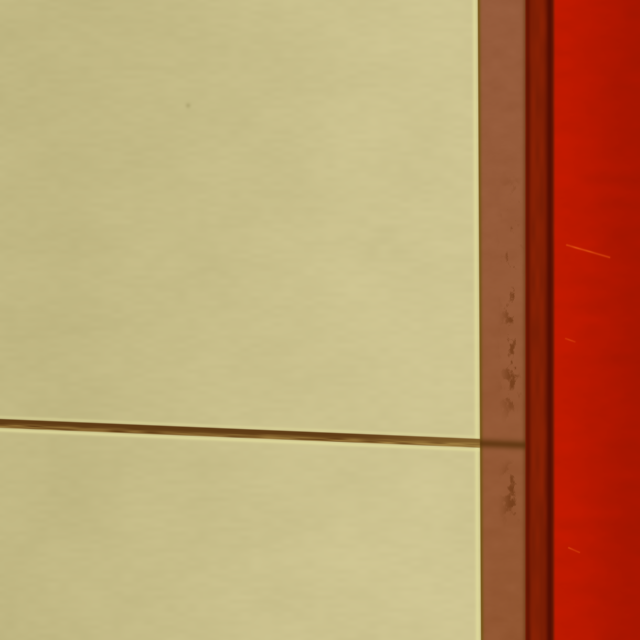
Reproduce this texture procedurally as a Shadertoy shader.

```glsl
// Cream wall panels with a sloping seam, beside a brown trim and a glossy red panel.
const vec3 CREAM_LEFT  = vec3(0.755, 0.718, 0.510);
const vec3 CREAM_RIGHT = vec3(0.808, 0.770, 0.568);
const vec3 CREAM_GLOW  = vec3(0.880, 0.860, 0.610);
const vec3 TRIM_TOP    = vec3(0.590, 0.360, 0.235);
const vec3 TRIM_BOTTOM = vec3(0.575, 0.340, 0.195);
const vec3 TRIM_STAIN  = vec3(0.430, 0.220, 0.080);
const vec3 EDGE_OLIVE  = vec3(0.430, 0.330, 0.060);
const vec3 SEAM_DARK   = vec3(0.340, 0.190, 0.040);
const vec3 SEAM_LIGHT  = vec3(0.600, 0.460, 0.210);
const vec3 GROOVE      = vec3(0.510, 0.125, 0.015);
const vec3 GROOVE_DARK = vec3(0.310, 0.045, 0.005);
const vec3 RED_NEAR    = vec3(0.750, 0.098, 0.000);
const vec3 RED_FAR     = vec3(0.655, 0.082, 0.000);
const vec3 SCRATCH     = vec3(0.860, 0.300, 0.060);

const float TRIM_RIGHT = 0.821;   // trim meets groove
const float RED_LEFT   = 0.866;   // groove meets red panel
const float SEAM_START = 0.3385;  // seam height at the left side
const float SEAM_SLOPE = -0.0415;
const float SEAM_HALF  = 0.0068;

float hash(vec2 p) {
    p = fract(p * vec2(0.1031, 0.1137));
    p += dot(p, p.yx + 33.33);
    return fract((p.x + p.y) * p.x * 7.31);
}

float noise(vec2 p) {
    vec2 cell = floor(p), f = fract(p);
    f = f * f * (3.0 - 2.0 * f);
    return mix(mix(hash(cell), hash(cell + vec2(1, 0)), f.x),
               mix(hash(cell + vec2(0, 1)), hash(cell + vec2(1, 1)), f.x), f.y);
}

float fbm(vec2 p) {
    float sum = 0.0, gain = 0.5;
    for (int i = 0; i < 4; i++) {
        sum += gain * noise(p);
        p = p * 2.03 + 17.1;
        gain *= 0.5;
    }
    return sum;
}

// Soft ridge: 1 at d = 0, fading over the given width
float ridge(float d, float width) { return exp(-d * d / (width * width)); }

float segmentDistance(vec2 p, vec2 a, vec2 b) {
    vec2 ab = b - a;
    return length(p - a - ab * clamp(dot(p - a, ab) / dot(ab, ab), 0.0, 1.0));
}

vec3 creamPanel(vec2 uv, float edge) {
    vec3 col = mix(CREAM_LEFT, CREAM_RIGHT, smoothstep(0.0, 0.72, uv.x - 0.12 * (uv.y - 0.5)));
    col += 0.030 * (fbm(uv * vec2(9.0, 16.0)) - 0.47);
    col += 0.014 * (noise(uv * vec2(60.0, 150.0)) - 0.5);
    float smudge = ridge(length((uv - vec2(0.60, 0.615)) * vec2(1.0, 2.2)), 0.06);
    col -= 0.035 * smudge * noise(uv * vec2(35.0, 70.0));
    col -= 0.07 * ridge(length(uv - vec2(0.294, 0.835)), 0.004);
    return mix(col, CREAM_GLOW, 0.75 * ridge(uv.x - edge + 0.005, 0.0035));
}

vec3 brownTrim(vec2 uv, float edge) {
    vec3 col = mix(TRIM_BOTTOM, TRIM_TOP, uv.y);
    col += 0.035 * (fbm(uv * vec2(40.0, 60.0)) - 0.47);
    // Blotchy vertical stains, broken off around the seam
    float span = smoothstep(0.32, 0.40, uv.y) * smoothstep(0.76, 0.62, uv.y)
               + smoothstep(0.17, 0.21, uv.y) * smoothstep(0.29, 0.25, uv.y);
    float blotch = smoothstep(0.48, 0.68, fbm(uv * vec2(85.0, 60.0)));
    col = mix(col, TRIM_STAIN, 0.75 * span * blotch * ridge(uv.x - 0.800, 0.013));
    col = mix(col, EDGE_OLIVE, 0.75 * ridge(uv.x - edge - 0.001, 0.0035));
    return mix(col, TRIM_STAIN, 0.6 * ridge(uv.x - TRIM_RIGHT, 0.004));
}

vec3 redPanel(vec2 uv) {
    vec3 col = mix(RED_NEAR, RED_FAR, smoothstep(RED_LEFT, 1.0, uv.x));
    col *= 1.0 + 0.08 * (fbm(uv * vec2(25.0, 50.0)) - 0.47);
    float wear = 0.4 + 0.6 * noise(uv * 90.0);
    float mark = ridge(segmentDistance(uv, vec2(0.886, 0.617), vec2(0.952, 0.598)), 0.0017);
    mark += 0.6 * ridge(segmentDistance(uv, vec2(0.884, 0.471), vec2(0.898, 0.466)), 0.0015);
    mark += 0.7 * ridge(segmentDistance(uv, vec2(0.889, 0.144), vec2(0.905, 0.137)), 0.0015);
    return mix(col, SCRATCH, clamp(mark * wear, 0.0, 1.0));
}

vec3 grooveColor(vec2 uv) {
    vec3 col = GROOVE * (1.0 + 0.12 * (noise(uv * vec2(150.0, 25.0)) - 0.5));
    col = mix(col, GROOVE_DARK, 0.55 * ridge(uv.x - 0.825, 0.004));
    return mix(col, GROOVE_DARK, 0.9 * ridge(uv.x - 0.859, 0.006));
}

void mainImage(out vec4 fragColor, in vec2 fragCoord) {
    vec2 uv = fragCoord / iResolution.xy;
    float soft = max(0.0015, 1.0 / iResolution.x);
    float edge = mix(0.7515, 0.7465, uv.y);
    float onTrim = smoothstep(-soft, soft, uv.x - edge);
    vec3 cream = creamPanel(uv, edge);
    vec3 trim = brownTrim(uv, edge);

    // Seam: bright lips around a streaked dark core, plain shadow on the trim
    float d = uv.y - SEAM_START - SEAM_SLOPE * uv.x;
    float core = smoothstep(SEAM_HALF + soft, SEAM_HALF - soft, abs(d));
    float streak = noise(vec2(uv.x * 38.0, d * 420.0));
    float fade = smoothstep(0.50, 0.75, uv.x);
    float paleness = clamp(0.85 * streak * smoothstep(0.003, -0.004, d) + 0.5 * fade, 0.0, 1.0);
    cream = mix(cream, CREAM_GLOW, 0.7 * ridge(d + 0.0105, 0.003) + 0.4 * ridge(d - 0.0100, 0.0025));
    cream = mix(cream, mix(SEAM_DARK, SEAM_LIGHT, paleness), 0.92 * core);
    trim = mix(trim, SEAM_DARK, 0.75 * ridge(d, 0.007));

    vec3 col = mix(cream, trim, onTrim);
    col = mix(col, grooveColor(uv), smoothstep(-soft, soft, uv.x - TRIM_RIGHT));
    col = mix(col, redPanel(uv), smoothstep(-0.003, 0.003, uv.x - RED_LEFT));
    fragColor = vec4(clamp(col, 0.0, 1.0), 1.0);
}
```
